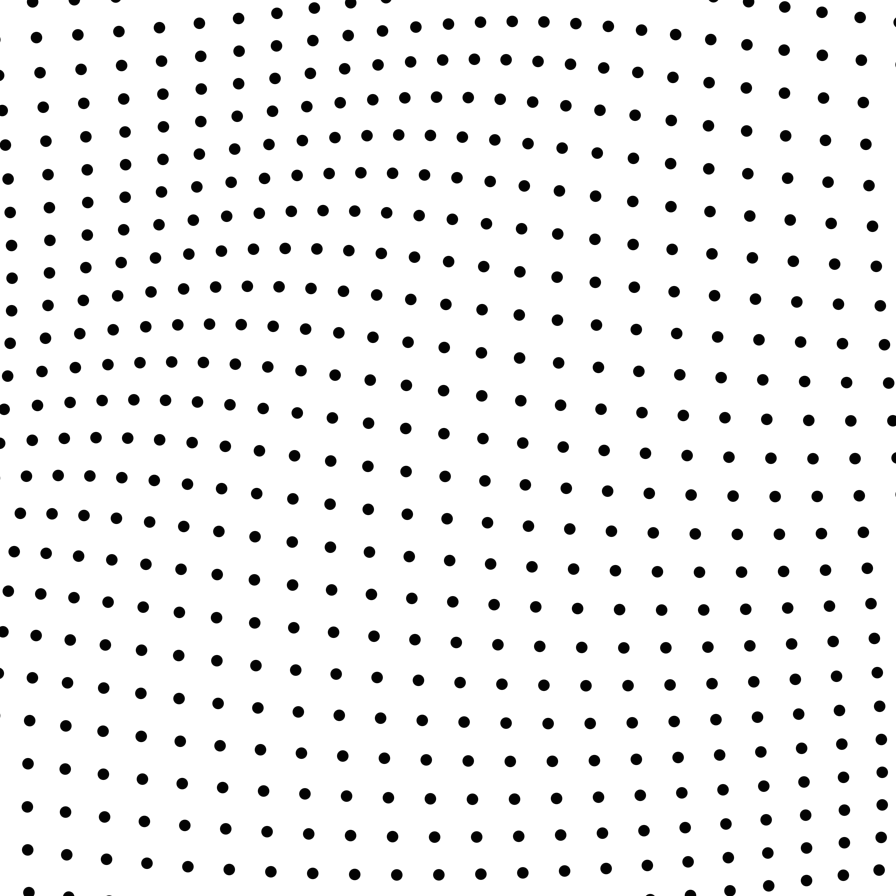
Write a Shadertoy shader that draws this pattern.

```glsl
// Black dots on white: a square grid swayed along its diagonal by a rolling circular wave.

const float PITCH = 0.04223;

// Centre of the dot at an integer grid cell, in canvas units.
vec2 dotCentre(vec2 cell) {
    float angle = 0.1725 * (cell.x - cell.y - 0.1);
    float phase = angle + 0.186 * sin(angle);
    vec2 sway = vec2(-0.0337 * sin(phase), 0.0329 * cos(phase));
    return vec2(0.571, 0.9432) + PITCH * cell + sway;
}

void mainImage(out vec4 fragColor, in vec2 fragCoord) {
    vec2 uv = fragCoord / iResolution.y;
    float pixel = 1.0 / iResolution.y;

    // Nearest dot: the sway stays under one cell, so the 3x3 neighbours suffice.
    vec2 home = round((uv - vec2(0.571, 0.9432)) / PITCH);
    float nearest = 1.0;
    for (int y = -1; y <= 1; y++) {
        for (int x = -1; x <= 1; x++) {
            vec2 centre = dotCentre(home + vec2(x, y));
            nearest = min(nearest, distance(uv, centre));
        }
    }

    // Ink with a soft edge about one pixel wide.
    float ink = 1.0 - smoothstep(-0.75 * pixel, 0.75 * pixel, nearest - 0.0064);
    fragColor = vec4(mix(vec3(1.0), vec3(0.01), ink), 1.0);
}
```
